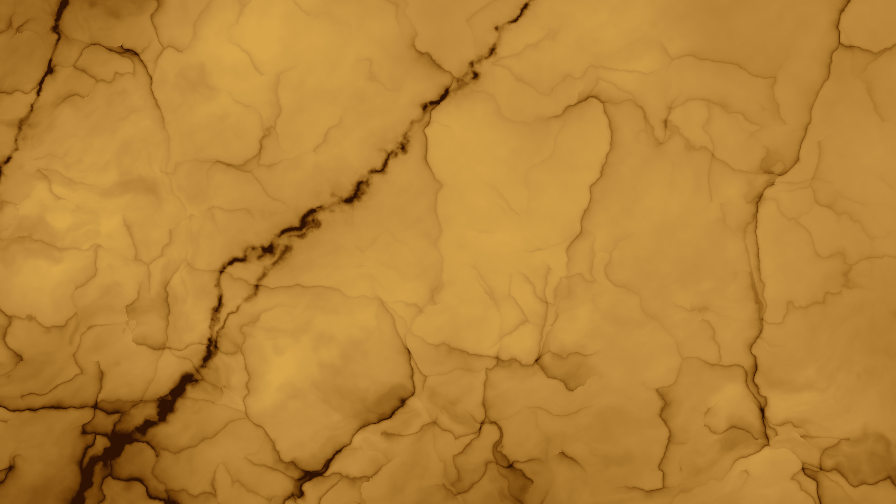
Give the GLSL for this texture, as a WebGL 2 fragment shader.

```glsl
#version 300 es
precision highp float;

uniform vec2 u_resolution;
out vec4 fragColor;

// Tones from lit amber to the black-brown fissure core
const vec3 TONES[6] = vec3[6](
  vec3(0.84, 0.64, 0.285), vec3(0.75, 0.55, 0.25), vec3(0.68, 0.48, 0.19),
  vec3(0.58, 0.38, 0.11), vec3(0.44, 0.25, 0.03), vec3(0.19, 0.07, 0.01));
const float BASE_TONE = 0.6;
const float CLOUD_CONTRAST = 3.6;
const float VIGNETTE = 1.7;
const float PLATE_SCALE = 2.5;
const float CHIP_SCALE = 5.0;
const float HAIR_SCALE = 9.0;
const float WARP = 0.24;
const float LINE_WIDTH = 0.004;
const float FISSURE_WIDTH = 0.008;

float hash(vec2 p) {
  return fract(sin(dot(p, vec2(127.1, 311.7))) * 43758.5453);
}

vec2 hash2(vec2 p) {
  return vec2(hash(p), hash(p + 37.7));
}

float noise(vec2 p) {
  vec2 i = floor(p), f = fract(p);
  f = f * f * (3.0 - 2.0 * f);
  return mix(mix(hash(i), hash(i + vec2(1, 0)), f.x),
             mix(hash(i + vec2(0, 1)), hash(i + vec2(1, 1)), f.x), f.y);
}

float fbm(vec2 p) {
  float sum = 0.0, amp = 0.5;
  for (int i = 0; i < 5; i++) {
    sum += amp * noise(p);
    p = mat2(1.6, 1.2, -1.2, 1.6) * p + 5.3;
    amp *= 0.5;
  }
  return sum / 0.97;
}

// Cracks between Voronoi plates: a thin line, shaded on one side only
float plateCracks(vec2 p, float scale, float missing, float softness) {
  vec2 q = p * scale, cell = floor(q), nearId = cell, nearVec = vec2(9.0);
  for (int y = -1; y <= 1; y++)
  for (int x = -1; x <= 1; x++) {
    vec2 id = cell + vec2(x, y);
    vec2 r = id + hash2(id) - q;
    if (dot(r, r) < dot(nearVec, nearVec)) { nearVec = r; nearId = id; }
  }
  float ink = 0.0;
  for (int y = -2; y <= 2; y++)
  for (int x = -2; x <= 2; x++) {
    vec2 id = nearId + vec2(x, y);
    if (x == 0 && y == 0) continue;
    vec2 r = id + hash2(id) - q;
    float edge = max(dot(0.5 * (nearVec + r), normalize(r - nearVec)) / scale, 0.0);
    float width = hash(nearId) < hash(id) ? softness : 0.6 * LINE_WIDTH;
    float strength = smoothstep(missing, missing + 0.35, hash(nearId + id + 0.5));
    ink = max(ink, strength * mix(exp(-edge / width), exp(-edge / LINE_WIDTH), 0.4));
  }
  return ink;
}

// Horizontal position of the main fissure and of its side loop
float spine(float y, float loopSize) {
  float bend = (y - 0.47) / 0.14, bulge = (y - 0.43) / 0.1;
  return 0.16 + 0.92 * y - 0.1 * exp(-bend * bend) + loopSize * exp(-bulge * bulge);
}

float spineDistance(vec2 p, float loopSize) {
  float slope = (spine(p.y + 0.01, loopSize) - spine(p.y - 0.01, loopSize)) / 0.02;
  return abs(p.x - spine(p.y, loopSize)) / sqrt(1.0 + slope * slope);
}

float fissure(float d, float width) {
  return 2.2 * smoothstep(width * 1.6 + 0.003, 0.0, d) + 2.0 * exp(-d / (width + 0.007));
}

vec3 toneColour(float tone) {
  vec3 colour = TONES[0];
  for (int i = 1; i < 6; i++)
    colour = mix(colour, TONES[i], clamp(tone - float(i - 1), 0.0, 1.0));
  return colour;
}

void main() {
  vec2 uv = gl_FragCoord.xy / u_resolution;
  vec2 p = gl_FragCoord.xy / u_resolution.y;
  vec2 bend = vec2(fbm(p * 4.0 + 3.1), fbm(p * 4.0 + 21.7)) - 0.5;
  vec2 jag = vec2(fbm(p * 24.0), fbm(p * 24.0 + 9.4)) - 0.5;
  vec2 warped = p + WARP * bend + 0.03 * jag;

  // Cloudy translucent body, darker towards the rim
  float tone = BASE_TONE + CLOUD_CONTRAST * (fbm(p * 1.9 + 11.0) - 0.5);
  tone += VIGNETTE * smoothstep(0.3, 0.85, length((uv - vec2(0.54, 0.58)) * vec2(1.1, 1.05)));

  // Plates, chips and hairlines, the finer ones gathered low and to the left
  float rough = smoothstep(0.6, 0.1, min(uv.y, uv.x + 0.1));
  float fade = smoothstep(0.2, 0.6, noise(p * 5.0 + 40.0));
  float chipFade = smoothstep(0.4, 0.7, noise(p * 6.0 + 70.0) + 0.2 * rough);
  float hairFade = smoothstep(0.45, 0.75, noise(p * 8.0 + 90.0) + 0.15 * rough);
  tone += 3.0 * mix(0.2, 1.0, fade) * plateCracks(warped, PLATE_SCALE, 0.15, 0.018);
  tone += 2.3 * chipFade * mix(0.5, 1.0, rough) * plateCracks(warped + 7.3, CHIP_SCALE, 0.25, 0.014);
  vec2 slanted = mat2(0.9, -0.3, 0.4, 1.2) * warped + 15.1;
  tone += 1.7 * hairFade * mix(0.5, 1.0, rough) * plateCracks(slanted, HAIR_SCALE, 0.35, 0.009);

  // Slanted streaks, smudges and fine mottling
  float streak = fbm(mat2(4.0, -9.0, 5.0, 14.0) * p + 5.0 * bend);
  tone += mix(0.5, 1.6, rough) * (streak - 0.5);
  tone += rough * 1.2 * smoothstep(0.5, 0.8, fbm(p * vec2(7.0, 10.0) + 4.0 * bend));
  tone += 0.25 * (fbm(p * 60.0) - 0.5);

  // Dark fissures with a ragged, mottled core and a stained margin
  vec2 torn = p + 0.13 * bend + 0.05 * jag;
  float swell = mix(0.4, 1.7, noise(p * 9.0 + 5.0)) * mix(1.5, 0.7, smoothstep(0.4, 0.75, uv.y));
  float mottle = 1.0 - 0.6 * smoothstep(0.42, 0.68, fbm(p * 40.0));
  float loopMask = smoothstep(0.2, 0.3, p.y) * smoothstep(0.66, 0.56, p.y);
  float width = FISSURE_WIDTH * swell;
  float mainDistance = spineDistance(torn, 0.0);
  float rift = fissure(mainDistance, width);
  rift = max(rift, 0.7 * loopMask * fissure(spineDistance(torn, 0.09), 0.5 * width));
  float rimDistance = abs(torn.x + 0.215 - 0.33 * torn.y) * 0.95;
  rift = max(rift, 0.9 * fissure(rimDistance, 0.5 * width));
  tone = max(tone, 0.0) + rift * mottle + 0.5 * exp(-mainDistance / 0.04) * streak;

  fragColor = vec4(toneColour(tone), 1.0);
}
```
